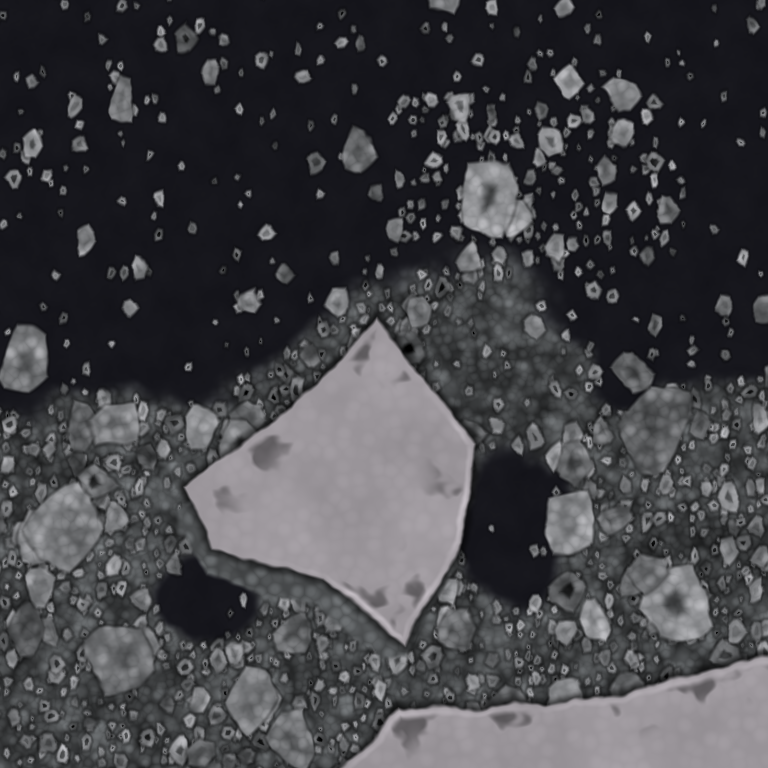
This texture is drawn by a WebGL 2 fragment shader. Its source:

```glsl
#version 300 es
precision highp float;
// Micrograph of angular pale mineral grains in a crumbly grey bed with dark voids.
uniform vec2 u_resolution;
out vec4 fragColor;

const float TAU = 6.2831853;
const vec3 VOID_TINT = vec3(0.085, 0.085, 0.108);
const vec3 BED_TINT = vec3(0.97, 1.0, 1.02);
const vec3 PALE_TINT = vec3(0.615, 0.595, 0.615);

float hash(vec2 p) {
  vec3 q = fract(p.xyx * vec3(0.1031, 0.1030, 0.0973));
  q += dot(q, q.yzx + 33.33);
  return fract((q.x + q.y) * q.z);
}

vec2 hash2(vec2 p) { return vec2(hash(p), hash(p + 57.3)); }

// Layered, rotated sines, roughly -1 to 1.
float waves(vec2 p) {
  float sum = 0.0, gain = 0.5;
  for (int i = 0; i < 5; i++) {
    p = mat2(1.3, 1.1, -1.1, 1.3) * p + 1.7;
    sum += gain * sin(p.x + 1.4 * sin(p.y));
    gain *= 0.62;
  }
  return sum;
}

// Cellular noise: soft crumbs of random brightness, 0 to 1.
float crumbs(vec2 p) {
  vec2 cell = floor(p);
  float light = 0.0;
  for (int k = 0; k < 9; k++) {
    vec2 id = cell + vec2(k % 3, k / 3) - 1.0;
    float dist = length(p - id - hash2(id));
    light = max(light, hash(id + 19.1) * smoothstep(0.85, 0.15, dist));
  }
  return light;
}

float ellipse(vec2 p, vec2 center, vec2 radius) {
  return length((p - center) / radius);
}

// Irregular faceted outline with slightly rounded corners.
float facetDistance(vec2 p, float radius, vec2 id) {
  float d = -1.0;
  for (int i = 0; i < 6; i++) {
    float h = hash(id + float(i) * 7.7);
    float angle = (float(i) + 0.8 * h) * TAU / 6.0;
    d = max(d, dot(p, vec2(cos(angle), sin(angle))) - radius * mix(0.5, 1.0, fract(h * 9.0)));
  }
  return mix(d, length(p) - radius, 0.25);
}

// Presence of the crumbly bed, 1 inside and 0 in the voids.
float bedMask(vec2 p) {
  float rise = (p.x - 0.6) / 0.2;
  float top = 0.49 + 0.17 * exp(-rise * rise) + 0.035 * waves(p * 9.0);
  float mask = smoothstep(-0.02, 0.025, top - p.y);
  vec2 q = p + 0.012 * waves(p * 14.0);
  mask *= smoothstep(0.85, 1.15, ellipse(q, vec2(0.67, 0.31), vec2(0.065, 0.115)));
  mask *= smoothstep(0.85, 1.15, ellipse(q, vec2(0.27, 0.22), vec2(0.065, 0.06)));
  return mask * smoothstep(0.8, 1.2, ellipse(q, vec2(0.82, 0.54), vec2(0.05, 0.07)));
}

// Chance that a grain sits at p.
float grainShare(vec2 p, float bedShare) {
  float drift = smoothstep(1.2, 0.4, ellipse(p, vec2(0.68, 0.77), vec2(0.2, 0.17)));
  float fine = smoothstep(0.7, 1.1, ellipse(p, vec2(0.66, 0.53), vec2(0.11, 0.12)));
  return mix(0.07 + 0.3 * drift, bedShare * mix(0.15, 1.0, fine), bedMask(p));
}

// One layer of grains with bright rims and, in some, dark cores.
vec3 scatter(vec3 color, vec2 p, float count, float bedShare) {
  vec2 cell = floor(p * count);
  vec2 bent = p + 0.05 / count * waves(p * count * 2.0);
  for (int k = 0; k < 9; k++) {
    vec2 id = cell + vec2(k % 3, k / 3) - 1.0;
    vec2 seed = id + count * 3.0;
    vec2 center = (id + 0.2 + 0.6 * hash2(seed)) / count;
    if (hash(seed + 4.4) > grainShare(center, bedShare)) continue;
    float radius = mix(0.24, 0.52, hash(seed + 8.8)) / count;
    vec2 local = (bent - center) * mix(vec2(1.0), vec2(1.5, 0.9), hash(seed + 2.1));
    float d = facetDistance(local, radius, seed);
    float tone = mix(0.27, 0.54, hash(seed + 6.6)) + 0.06 * waves(p * 45.0);
    tone += 0.16 * (crumbs(p * 75.0) - 0.4);
    tone += 0.13 * smoothstep(0.4, 0.1, abs(d / radius + 0.22)) * (0.6 + 0.6 * waves(p * 25.0));
    tone -= 0.2 * smoothstep(-0.4, -0.65, d / radius) * step(0.68, hash(seed + 5.2));
    color *= mix(0.68, 1.0, smoothstep(0.0, 0.006, d));
    color = mix(color, tone * mix(BED_TINT, vec3(1.0, 0.99, 1.01), tone), smoothstep(0.003, -0.003, d));
  }
  return color;
}

// Signed distance to the large central grain.
float centralGrain(vec2 p) {
  vec2 v[8] = vec2[8](vec2(0.492, 0.583), vec2(0.62, 0.42), vec2(0.6, 0.297), vec2(0.527, 0.16),
                      vec2(0.423, 0.245), vec2(0.28, 0.284), vec2(0.238, 0.368), vec2(0.38, 0.468));
  float d = dot(p - v[0], p - v[0]), side = 1.0;
  for (int i = 0, j = 7; i < 8; j = i, i++) {
    vec2 e = v[j] - v[i], w = p - v[i];
    vec2 b = w - e * clamp(dot(w, e) / dot(e, e), 0.0, 1.0);
    d = min(d, dot(b, b));
    bvec3 c = bvec3(p.y >= v[i].y, p.y < v[j].y, e.x * w.y > e.y * w.x);
    if (all(c) || all(not(c))) side = -side;
  }
  return side * sqrt(d);
}

// Smooth pale face with a lit rim, edge pits and a dark outline.
vec3 paleFace(vec3 color, vec2 p, float d, float rim) {
  float tone = 1.0 + 0.045 * waves(p * 12.0) + 0.05 * (crumbs(p * 60.0) - 0.4);
  float pits = smoothstep(0.35, 0.75, waves(p * 17.0 + 3.0)) * smoothstep(-0.07, -0.02, d);
  tone -= 0.4 * pits * smoothstep(-0.006, -0.016, d);
  tone += 0.25 * rim * smoothstep(0.006, 0.0, abs(d + 0.006)) * (0.6 + 0.5 * waves(p * 20.0));
  color *= mix(0.4, 1.0, smoothstep(0.0, 0.014, d));
  return mix(color, PALE_TINT * tone, smoothstep(0.003, -0.003, d));
}

void main() {
  vec2 p = gl_FragCoord.xy / min(u_resolution.x, u_resolution.y);

  // Bed and voids
  float grit = 0.14 + 0.15 * crumbs(p * 26.0) + 0.14 * crumbs(p * 58.0) + 0.1 * crumbs(p * 105.0);
  grit += 0.025 * waves(p * 10.0);
  vec3 color = mix(VOID_TINT + 0.008 * waves(p * 30.0), grit * BED_TINT, bedMask(p));

  // Grains from fine to coarse
  float count = 66.0, share = 0.5;
  for (int i = 0; i < 5; i++) {
    color = scatter(color, p, count, share);
    count *= 0.6;
    share *= 0.9;
  }

  // Large grains: grey skirt, central face, lower slab
  vec2 bent = p + 0.004 * vec2(waves(p * 22.0), waves(p * 22.0 + 9.0));
  float skirt = max(centralGrain(bent + vec2(0.01, 0.035)), 0.145 - bent.y);
  vec3 skirtColor = (0.29 + 0.15 * crumbs(p * 70.0) + 0.03 * waves(p * 20.0)) * BED_TINT;
  color = mix(color, skirtColor, smoothstep(0.004, -0.004, skirt));
  color = paleFace(color, p, centralGrain(bent), smoothstep(0.75, 0.95, p.x - p.y + 0.72));
  float slabTop = 0.08 + 0.06 * smoothstep(0.7, 1.0, p.x) + 0.008 * waves(p.xx * 9.0);
  float slab = max(bent.y - slabTop, 0.75 * (0.45 + 0.9 * bent.y - bent.x));
  color = paleFace(color, p, slab, 0.5);

  fragColor = vec4(color, 1.0);
}
```
